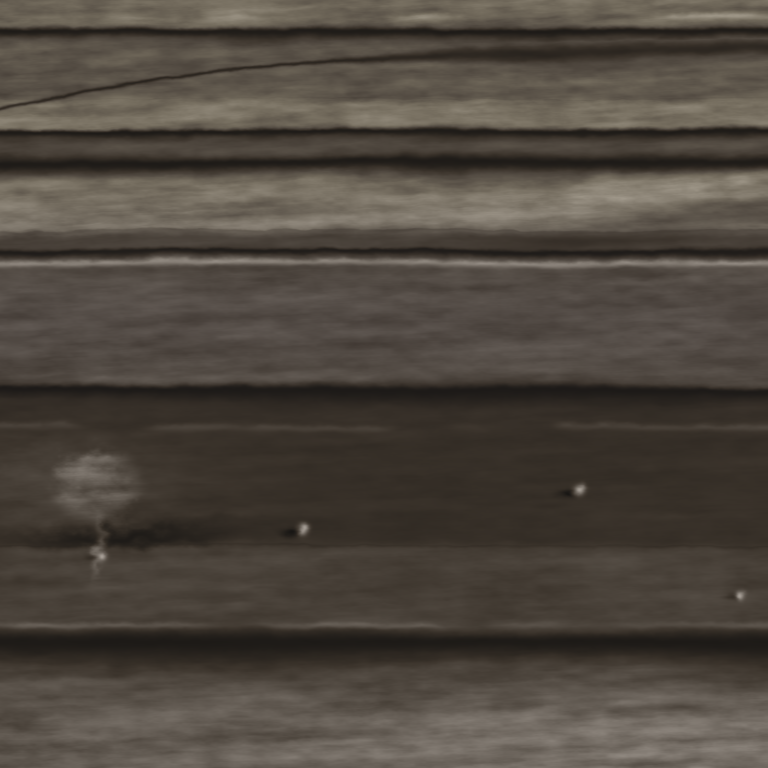
This texture is drawn by a WebGL 2 fragment shader. Its source:

```glsl
#version 300 es
precision highp float;
// Weathered layered surface: near-horizontal beds split by dark cracks and
// pale lips. A short bed profile sets the tone, warped value noise adds
// streaks and mottling, and soft stains, a wedge and specks lie on top.

#define WARP 0.010          // waviness of the beds
#define STREAK 0.42         // contrast of the long grain
#define MOTTLE 0.30         // contrast of the short grain
#define CRACK_TONE 0.095    // darkness inside cracks
#define LIP_GAIN 0.0038     // brightness of pale lips
#define SPECKS 4            // number of small pale chips
#define SPECK_SIZE 0.007
#define WARM_TINT vec3(0.030, 0.0, -0.032)

uniform vec2 u_resolution;
out vec4 fragColor;

// Each bed: depth of its upper crack, crack width, lip offset, tone below.
const int BEDS = 9;
const vec4 BED[BEDS] = vec4[BEDS](
  vec4(0.040, 0.009, -0.018, 0.33),
  vec4(0.128, 0.001,  0.0,   0.42),
  vec4(0.172, 0.007,  0.0,   0.28),
  vec4(0.212, 0.013,  0.0,   0.43),
  vec4(0.300, 0.002,  0.0,   0.25),
  vec4(0.327, 0.006,  0.015, 0.29),
  vec4(0.507, 0.012,  0.048, 0.185),
  vec4(0.710, 0.002,  0.0,   0.25),
  vec4(0.835, 0.023, -0.021, 0.29));

float hash(vec2 p) {
  return fract(sin(dot(p, vec2(127.1, 311.7))) * 43758.5453);
}

float noise(vec2 p) {
  vec2 i = floor(p), f = fract(p);
  f = f * f * (3.0 - 2.0 * f);
  return mix(mix(hash(i), hash(i + vec2(1, 0)), f.x),
             mix(hash(i + vec2(0, 1)), hash(i + vec2(1, 1)), f.x), f.y);
}

float fbm(vec2 p) {
  float sum = 0.0, amp = 0.5;
  for (int i = 0; i < 4; i++) {
    sum += amp * noise(p);
    p = p * 2.03 + 17.3;
    amp *= 0.5;
  }
  return sum / 0.9375;
}

float bell(float d, float w) { return exp(-d * d / (w * w)); }

float blob(vec2 p, vec2 centre, vec2 size) {
  vec2 q = (p - centre) / size;
  return exp(-dot(q, q));
}

void main() {
  vec2 uv = gl_FragCoord.xy / u_resolution;
  vec2 p = vec2(uv.x, 1.0 - uv.y);  // y is depth below the top edge
  float wobble = fbm(p * vec2(4.0, 9.0)) - 0.5;
  float fray = fbm(p * vec2(38.0, 60.0) + 5.0) - 0.5;
  float depth = p.y + WARP * wobble + 0.005 * fray;

  // Bed tones, cracks and lips
  float tone = 0.40, crack = 0.0, lip = 0.0;
  for (int i = 0; i < BEDS; i++) {
    vec4 bed = BED[i];
    float d = depth - bed.x;
    tone = mix(tone, bed.w, smoothstep(-0.008, 0.012, d));
    float width = bed.y * (d < 0.0 ? 0.7 : 1.3);
    width *= 0.75 + 0.5 * noise(vec2(p.x * 5.0, float(i) * 7.0));
    float strength = smoothstep(0.0, 0.007, bed.y);
    crack = max(crack, strength * bell(d, width));
    if (bed.z != 0.0) {
      float gaps = smoothstep(0.25, 0.65, noise(vec2(p.x * 13.0, float(i) * 3.7)));
      float whole = step(abs(bed.z), 0.016);
      lip += LIP_GAIN / abs(bed.z) * mix(gaps, 1.0, whole) * bell(d - bed.z, 0.0045);
    }
  }

  // Lighter base, strongest toward the lower right
  tone += smoothstep(0.87, 0.97, depth) * (0.06 + 0.10 * p.x);

  // Slanting crack that widens as it joins the upper one
  float slant = 0.058 + 0.084 * exp(-3.0 * p.x);
  float slantWidth = mix(0.0025, 0.012, smoothstep(0.35, 0.75, p.x));
  crack = max(crack, 0.8 * bell(depth - slant, slantWidth));

  // Pale wedge rising to the right, with shade beneath
  float rise = smoothstep(0.45, 1.0, p.x);
  float ridge = 0.285 - 0.055 * rise;
  tone += 0.15 * rise * bell(depth - ridge, 0.010 + 0.012 * rise);
  tone -= 0.13 * rise * bell(depth - ridge - 0.052, 0.020);

  // Brown stain, ragged pale patch, its stalk and shadow
  vec2 q = p + vec2(0.025, 0.030) * vec2(fray, wobble + fray);
  tone = mix(tone, 0.27, 0.8 * blob(q, vec2(0.08, 0.63), vec2(0.17, 0.055)));
  float patchMask = smoothstep(0.30, 0.75, blob(q, vec2(0.125, 0.633), vec2(0.065, 0.055)));
  tone += 0.17 * patchMask * (0.7 + 1.2 * fray);
  tone -= 0.09 * blob(q, vec2(0.15, 0.700), vec2(0.13, 0.017));
  tone += 0.20 * blob(q, vec2(0.128, 0.715), vec2(0.007, 0.032));

  // Long streaks and short mottling, weaker in dark beds
  float streak = fbm(vec2(p.x * 6.0, depth * 75.0 + p.x * 3.0)) - 0.5;
  float mottle = fbm(p * vec2(32.0, 85.0) + 31.0) - 0.5;
  float rough = smoothstep(0.12, 0.38, tone);
  tone *= 1.0 + (STREAK * streak + MOTTLE * mottle) * mix(0.35, 1.25, rough);
  tone += lip * (0.85 + 0.6 * fray);
  tone = mix(tone, CRACK_TONE, clamp(crack * 0.95, 0.0, 1.0));

  // Scattered pale chips with a small dark side
  for (int i = 0; i < SPECKS; i++) {
    float id = float(i);
    vec2 at = vec2(hash(vec2(id, 3.1)), 0.38 + 0.44 * hash(vec2(id, 8.7)));
    float size = SPECK_SIZE * (0.6 + 0.6 * hash(vec2(id, 5.3)));
    vec2 ragged = p + 0.008 * vec2(fray, -fray);
    tone -= 0.10 * blob(ragged, at + vec2(-1.8, 0.5) * size, size * vec2(2.0, 0.8));
    tone = mix(tone, 0.66, 0.9 * blob(ragged, at, vec2(size, size * 0.9)));
  }

  // Warm tint: ochre in the pale upper beds, greyer in the middle
  vec3 colour = vec3(max(tone, 0.05)) + WARM_TINT * smoothstep(0.02, 0.22, tone);
  float ochre = smoothstep(0.40, 0.20, p.y) * smoothstep(0.25, 0.45, tone);
  colour += vec3(0.005, 0.004, -0.022) * ochre;
  colour.b += 0.010 * bell(p.y - 0.42, 0.09);
  fragColor = vec4(clamp(colour, 0.0, 1.0), 1.0);
}
```
